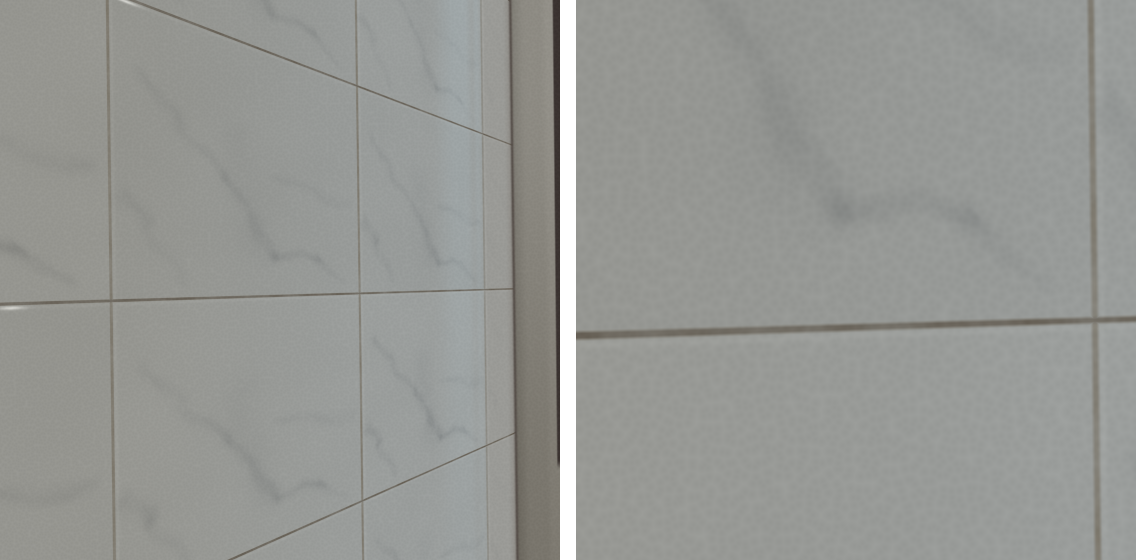
Left, the full canvas; right, a detail of the centre.
Write a three.js fragment shader that draws this texture.

```glsl
// Marbled wall tiles seen at a slant, ending at a grey-brown door frame on the right.
// Each point is projected onto the wall plane, where joints fall on whole numbers;
// every tile carries the same veins, softly bent by layered sines.
varying vec2 vUv;

float hash(vec2 p) {
  return fract(sin(dot(p, vec2(127.1, 311.7))) * 43758.5453);
}

// Cellular noise: distance to the nearest scattered point
float cells(vec2 p) {
  float nearest = 1.0;
  for (int j = -1; j <= 1; j++) {
    for (int i = -1; i <= 1; i++) {
      vec2 cell = floor(p) + vec2(float(i), float(j));
      vec2 point = cell + vec2(hash(cell), hash(cell + 17.3));
      nearest = min(nearest, distance(p, point));
    }
  }
  return nearest;
}

float waves(vec2 p) {
  float sum = 0.0;
  float amp = 0.5;
  for (int i = 0; i < 4; i++) {
    sum += amp * sin(p.x + 1.7 * sin(p.y * 0.8)) * cos(p.y - 0.6 * p.x);
    p = mat2(1.5, 1.1, -1.1, 1.5) * p + 2.3;
    amp *= 0.55;
  }
  return sum;
}

// Soft streak between two points of a tile
float streak(vec2 p, vec2 a, vec2 b, float width) {
  vec2 ab = b - a;
  float t = clamp(dot(p - a, ab) / dot(ab, ab), 0.0, 1.0);
  float r = length(p - a - ab * t) / width;
  return exp(-r * r);
}

float marble(vec2 tile, vec2 id) {
  vec2 p = tile + 0.035 * vec2(waves(tile * 13.0), waves(tile * 11.0 + 4.0));
  float vein = 0.6 * streak(p, vec2(0.08, 0.78), vec2(0.37, 0.46), 0.022);
  vein += 0.8 * streak(p, vec2(0.37, 0.46), vec2(0.56, 0.18), 0.028);
  vein += 0.8 * streak(p, vec2(0.56, 0.18), vec2(0.78, 0.16), 0.018);
  vein += 0.5 * streak(p, vec2(0.78, 0.16), vec2(0.90, 0.06), 0.020);
  vein += 0.5 * streak(p, vec2(0.58, 0.49), vec2(0.95, 0.42), 0.022);
  vein += 0.9 * streak(p, vec2(0.04, 0.34), vec2(0.09, 0.27), 0.026);
  vein += 0.5 * streak(p, vec2(0.09, 0.27), vec2(0.22, 0.06), 0.018);
  vein += 0.35 * streak(p, vec2(0.50, 0.20), vec2(0.42, 0.62), 0.070);
  float patchy = 0.8 + 0.5 * waves(tile * 17.0 + id * 2.0);
  return vein * patchy * (0.75 + 0.45 * hash(id + 3.0));
}

void main() {
  // Projection: depth shrinks toward a vanishing point beyond the right edge
  float x = vUv.x + 0.013 * (vUv.y - 0.5);
  float depth = 1.539 - x;
  vec2 wall = vec2((1.0 / depth - 0.7457) / 0.369,
                   ((vUv.y - 0.503) / depth + 0.030) / 0.413);
  vec2 id = floor(wall);
  vec2 tile = fract(wall);

  // Glaze: warm on the left, cooler toward the window light on the right
  vec3 color = mix(vec3(0.585, 0.585, 0.563), vec3(0.603, 0.617, 0.612),
                   smoothstep(0.1, 0.8, x));
  color += 0.008 * waves(wall * 5.0) + 0.012 * (hash(id) - 0.5);
  color -= vec3(0.043, 0.042, 0.039) * marble(tile, id);

  // Upright bands of reflected light, fading downward
  float sheen = smoothstep(0.77, 0.82, x) - 0.7 * smoothstep(0.835, 0.85, x);
  sheen += 0.5 * exp(-pow((x - 0.856) / 0.005, 2.0));
  sheen *= 1.0 - smoothstep(0.863, 0.868, x);
  color += vec3(0.018, 0.033, 0.043) * sheen * (0.35 + 0.75 * vUv.y);
  color = mix(color, vec3(0.605, 0.600, 0.580), 0.7 * smoothstep(0.863, 0.868, x));

  // Joints, measured back in canvas units
  vec2 nearJoint = floor(wall + 0.5);
  vec2 offset = (wall - nearJoint) * vec2(0.369 * depth * depth, 0.413 * depth);
  vec2 lip = exp(-pow((offset + vec2(-0.005, 0.005) * depth) / (0.0022 * depth), vec2(2.0)));
  color += 0.018 * max(lip.x, lip.y);
  float halfWidth = 0.0018 * depth;
  vec2 joint = 1.0 - smoothstep(vec2(halfWidth - 0.0012), vec2(halfWidth + 0.0016), abs(offset));
  joint.x *= 0.85 - 0.38 * step(1.5, nearJoint.x);
  float grime = 0.85 + 0.25 * waves(wall * 23.0);
  vec3 grout = mix(vec3(0.47, 0.445, 0.395), vec3(0.40, 0.375, 0.335), joint.y);
  color = mix(color, grout, clamp(max(joint.x, joint.y) * grime, 0.0, 1.0));

  // Short glints on the lips of the level joints
  float glint = exp(-pow((x - 0.02 - 0.21 * nearJoint.y) / 0.022, 2.0));
  color += 0.22 * glint * lip.y * step(-0.5, nearJoint.y);

  // Door frame with a shaded corner and a dark outer gap
  vec3 frame = mix(vec3(0.475, 0.460, 0.425), vec3(0.555, 0.545, 0.515),
                   smoothstep(0.0, 0.9, vUv.y));
  frame -= 0.05 * (1.0 - smoothstep(0.918, 0.945, x));
  frame += 0.02 * smoothstep(0.970, 0.984, x);
  float gap = smoothstep(-0.002, 0.002, vUv.x - 0.987 - 0.010 * (1.0 - vUv.y));
  frame = mix(frame, vec3(0.23, 0.20, 0.19), gap * smoothstep(0.16, 0.18, vUv.y));
  color -= vec3(0.04, 0.05, 0.055) * smoothstep(0.902, 0.917, x);
  color = mix(color, frame, smoothstep(0.916, 0.919, x));
  float corner = exp(-pow((x - 0.9175) / 0.0028, 2.0));
  color = mix(color, vec3(0.32, 0.29, 0.27), 0.85 * corner);

  // Fine speckle over everything
  color += 0.026 * (cells(vUv * 190.0) - 0.45);
  gl_FragColor = vec4(color, 1.0);
}
```
